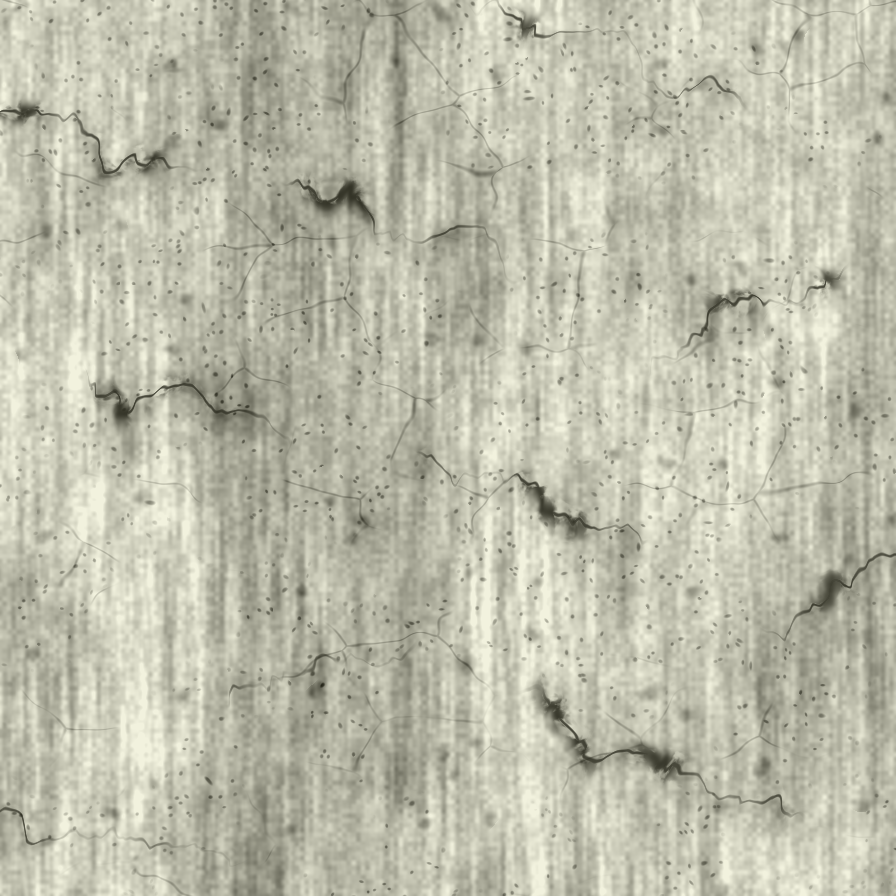
Give the GLSL for this texture, as a Shadertoy shader.

```glsl
float hash(vec2 p) {
    vec3 q = fract(p.xyx * 0.1031);
    q += dot(q, q.yzx + 33.33);
    return fract((q.x + q.y) * q.z);
}

float noise(vec2 p) {
    vec2 cell = floor(p), f = fract(p);
    f = f * f * (3.0 - 2.0 * f);
    vec2 e = vec2(0, 1);
    return mix(mix(hash(cell), hash(cell + e.yx), f.x),
               mix(hash(cell + e.xy), hash(cell + e.yy), f.x), f.y);
}

float fbm(vec2 p) {
    float sum = 0.0, weight = 0.5;
    for (int i = 0; i < 4; i++) {
        sum += weight * noise(p);
        p = mat2(1.6, 1.2, -1.2, 1.6) * p + 17.3;
        weight *= 0.5;
    }
    return sum / 0.9375;
}

// Cellular noise: nearest distance, gap to the second nearest, cell value
vec3 cellular(vec2 p) {
    vec2 base = floor(p);
    float nearest = 9.0, second = 9.0, id = 0.0;
    for (int y = -1; y <= 1; y++)
    for (int x = -1; x <= 1; x++) {
        vec2 cell = base + vec2(x, y);
        float d = length(cell + vec2(hash(cell), hash(cell + 51.7)) - p);
        if (d < nearest) {
            second = nearest;
            nearest = d;
            id = hash(cell + 93.1);
        } else second = min(second, d);
    }
    return vec3(nearest, second - nearest, id);
}

// Wandering cracks: x = dark line and knots, y = soft grey stain
vec2 cracks(vec2 p) {
    vec2 result = vec2(0);
    float rough = fbm(p * 65.0);
    for (int i = 0; i < 10; i++) {
        float seed = float(i) * 7.0 + 2.0;
        vec2 center = vec2(fract(float(i) * 0.618 + 0.12), (float(i) + 0.5) / 10.0);
        float angle = (hash(vec2(seed, 3.0)) - 0.5) * 0.9;
        float halfLength = 0.1 + 0.12 * hash(vec2(seed, 8.0));
        vec2 q = mat2(cos(angle), -sin(angle), sin(angle), cos(angle)) * (p - center);

        float bend = 0.05 * noise(vec2(q.x * 14.0, seed))
                   + 0.025 * noise(vec2(q.x * 45.0, seed + 1.0))
                   + 0.010 * noise(vec2(q.x * 130.0, seed + 2.0)) - 0.042;
        float side = q.y - bend;
        float reach = 1.0 - smoothstep(0.75, 1.0, abs(q.x) / halfLength);
        float swell = noise(vec2(q.x * 20.0, seed + 3.0));
        float strength = 0.15 + 0.75 * smoothstep(0.3, 0.7, swell);

        float width = 0.0006 + 0.004 * swell * swell * rough;
        float line = 1.0 - smoothstep(width * 0.3, width + 0.0018, abs(side));
        float knot = smoothstep(0.55, 0.85, swell) * exp(-side * side / 0.00015);
        knot *= smoothstep(0.38, 0.62, rough);
        float stain = exp(-abs(side + 0.008) / 0.016) * smoothstep(0.25, 0.7, swell);

        result = max(result, reach * vec2(max(line * strength, knot), stain));
    }
    return result;
}

void mainImage(out vec4 fragColor, in vec2 fragCoord) {
    vec2 p = fragCoord / iResolution.y;
    vec2 warped = p + 0.012 * (vec2(noise(p * 45.0), noise(p * 45.0 + 31.0)) - 0.5);

    // Broad worn patches and a faint vertical seam
    float patches = fbm(p * vec2(7.0, 4.0) + 4.0) - 0.5;
    float tone = 0.762 + 0.36 * patches;
    tone -= 0.045 * smoothstep(0.19, 0.25, p.x) * (1.0 - smoothstep(0.485, 0.497, p.x));

    // Vertical brushed streaks, stronger in some areas
    float brushed = 0.6 + 0.8 * noise(p * vec2(9.0, 6.0) + 70.0);
    float streaks = 0.13 * (noise(p * vec2(48.0, 4.0)) - 0.5)
                  + 0.19 * (noise(p * vec2(125.0, 9.0) + 20.0) - 0.5)
                  + 0.13 * (noise(p * vec2(210.0, 22.0) + 40.0) - 0.5);
    tone += brushed * streaks;

    // Mottled grain
    tone += 0.13 * (noise(p * 190.0) - 0.5) + 0.16 * (fbm(p * 38.0 + 9.0) - 0.5);

    // Hairlines along cell borders
    float hairline = 1.0 - smoothstep(0.0, 0.035, cellular(warped * vec2(8.0, 11.0)).y);
    tone -= 0.16 * hairline * smoothstep(0.5, 0.68, fbm(p * 11.0 + 60.0));

    // Pits and small smudges
    vec3 pit = cellular(warped * 75.0);
    float pitted = step(0.68, pit.z) * smoothstep(0.35, 0.65, noise(p * 13.0 + 25.0));
    tone -= 0.27 * pitted * (1.0 - smoothstep(0.06, 0.24, pit.x));
    vec3 smudge = cellular(warped * 20.0 + 5.0);
    tone -= 0.2 * step(0.82, smudge.z) * (1.0 - smoothstep(0.02, 0.25, smudge.x));

    // Cracks with their stains
    vec2 crack = cracks(warped);
    tone -= 0.13 * crack.y;
    tone = mix(tone, 0.14, 0.85 * crack.x);

    tone = clamp(tone, 0.08, 0.95);
    fragColor = vec4(tone, tone, tone * 0.96 - 0.04, 1.0);
}
```
